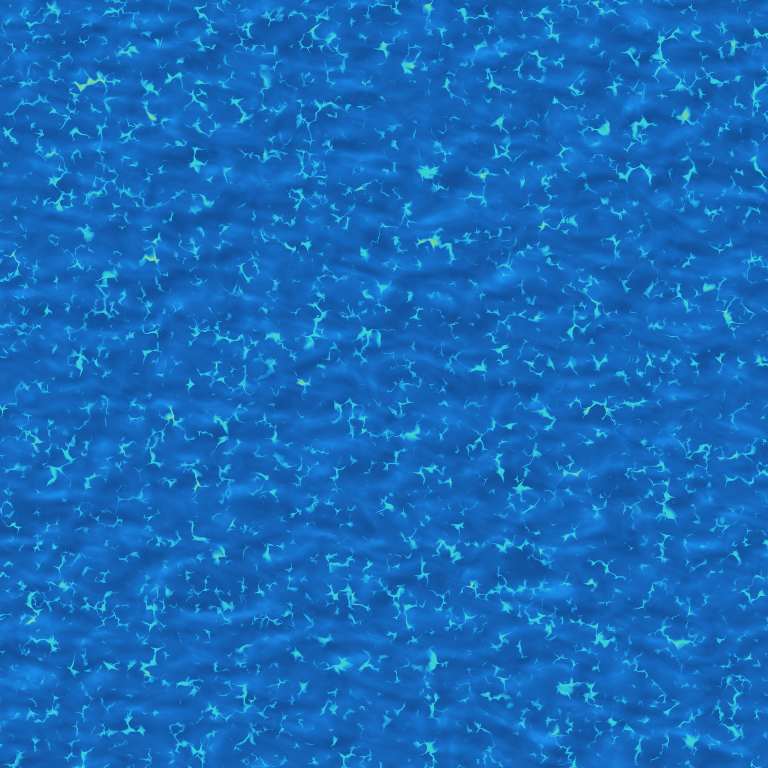
A Shadertoy shader for this texture map:

```glsl
// Sunlit blue water: a wind-stretched swell, shaded as relief from fbm noise,
// under broken caustic glints. The glints are warped Voronoi borders that
// survive only near cell corners and inside noisy patches.

vec2 hash2(vec2 cell) {
    uvec2 v = uvec2(ivec2(cell)) * 1664525u + 1013904223u;
    v.x += v.y * 1664525u;
    v.y += v.x * 1664525u;
    v ^= v >> 16u;
    v.x += v.y * 1664525u;
    v.y += v.x * 1664525u;
    v ^= v >> 16u;
    return vec2(v & 65535u) / 65535.0;
}

float slope(vec2 cell, vec2 corner, vec2 f) {
    return dot(hash2(cell + corner) * 2.0 - 1.0, f - corner);
}

// Gradient noise, roughly -0.6 to 0.6
float noise(vec2 p) {
    vec2 i = floor(p), f = p - i;
    vec2 u = f * f * f * (f * (f * 6.0 - 15.0) + 10.0);
    return mix(mix(slope(i, vec2(0, 0), f), slope(i, vec2(1, 0), f), u.x),
               mix(slope(i, vec2(0, 1), f), slope(i, vec2(1, 1), f), u.x), u.y);
}

float fbm(vec2 p) {
    float sum = 0.0, amp = 1.0;
    for (int i = 0; i < 4; i++) {
        sum += amp * noise(p);
        p = mat2(1.8, 0.7, -0.7, 1.8) * p + 17.3;
        amp *= 0.48;
    }
    return sum;
}

// Distances to the three nearest scattered sites
vec3 nearestThree(vec2 p) {
    vec2 cell = floor(p);
    vec3 d = vec3(9.0);
    for (int y = -1; y <= 1; y++)
    for (int x = -1; x <= 1; x++) {
        vec2 c = cell + vec2(x, y);
        float r = length(c + hash2(c) - p);
        if (r < d.x) d = vec3(r, d.xy);
        else if (r < d.y) d = vec3(d.x, r, d.y);
        else d.z = min(d.z, r);
    }
    return d;
}

// x: bright filament, y: soft halo around it
vec2 caustics(vec2 p, float cells, float seed) {
    vec2 q = p * cells + seed;
    q += 0.35 * vec2(noise(q * 1.3), noise(q * 1.3 + 41.0));
    q += 0.24 * vec2(noise(q * 2.9 + 9.0), noise(q * 2.9 + 73.0));
    vec3 d = nearestThree(q);
    float patches = noise(p * cells * 0.75 + seed + 5.0) + 0.25 * noise(p * 11.0 + seed);
    float mask = smoothstep(-0.06, 0.36, patches);
    float strength = mask * (1.0 - smoothstep(0.08, 0.72, d.z - d.x));
    float width = 0.07 + 0.20 * strength + 0.5 * cells / iResolution.y;
    float line = 1.0 - smoothstep(0.0, width, d.y - d.x);
    return vec2(line * strength, mask * exp(-3.5 * (d.z - d.x)));
}

void mainImage(out vec4 fragColor, in vec2 fragCoord) {
    vec2 p = fragCoord / iResolution.y;

    // Swell: height difference toward the light gives the relief
    vec2 q = p * vec2(15.0, 26.0) + vec2(0.0, 3.0 * p.x);
    q += 0.6 * vec2(noise(q * 0.7 + 31.0), noise(q * 0.7 + 57.0));
    float height = fbm(q);
    float relief = height - fbm(q + vec2(-0.14, 0.26));
    float light = 0.28 + 0.72 * relief + 0.16 * height + 0.10 * noise(p * 6.0 + 3.0);

    // Two sizes of glint
    vec2 coarse = caustics(p, 44.0, 0.0);
    vec2 fine = caustics(p, 66.0, 120.0);
    float glint = max(coarse.x, 0.72 * fine.x);
    light += 0.34 * max(coarse.y, 0.8 * fine.y);

    // Water from deep to bright blue
    vec3 col = mix(vec3(0.07, 0.32, 0.61), vec3(0.085, 0.41, 0.75), smoothstep(-0.2, 0.5, light));
    col = mix(col, vec3(0.11, 0.56, 0.93), smoothstep(0.34, 0.95, light));

    // Glints from azure through cyan to rare warm sparks
    col = mix(col, vec3(0.11, 0.60, 0.88), smoothstep(0.06, 0.42, glint));
    col = mix(col, vec3(0.21, 0.81, 0.83), smoothstep(0.34, 0.82, glint));
    float spark = smoothstep(0.65, 0.95, glint) * smoothstep(0.08, 0.32, noise(p * 23.0 + 90.0));
    col = mix(col, vec3(0.62, 0.82, 0.50), 0.75 * spark);

    fragColor = vec4(col, 1.0);
}
```
